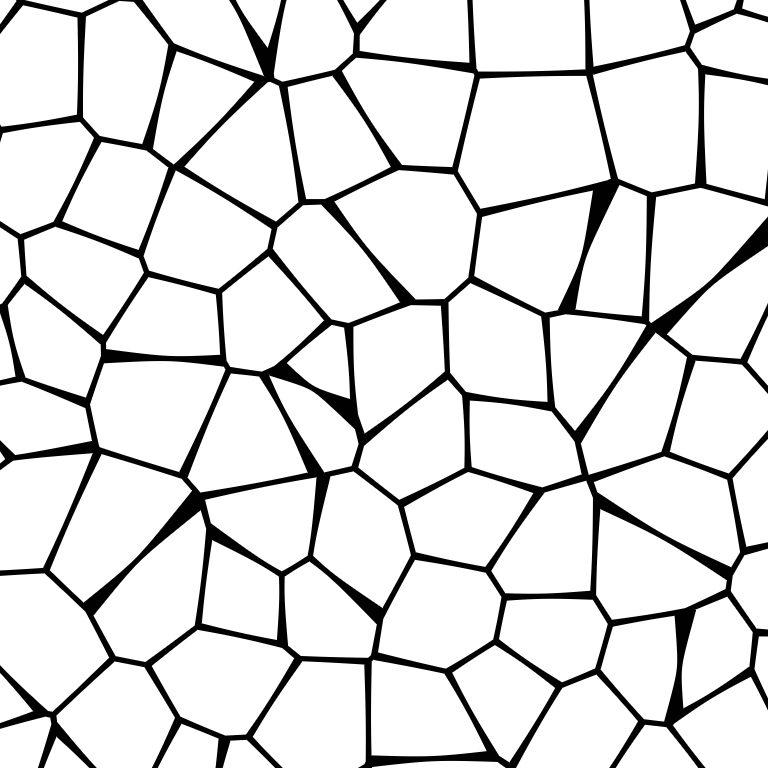
This pattern is drawn by a WebGL 1 fragment shader. Its source:

```glsl
precision highp float;

uniform vec2 u_resolution;

const float CELLS_ACROSS = 8.0;
const float CRACK_WIDTH = 0.055;  // narrowest crack, in cells
const float JITTER = 1.0;
const vec3 CRACK_COLOR = vec3(0.005);
const vec3 STONE_COLOR = vec3(1.0);

vec2 hash2(vec2 cell) {
    vec2 mixed = vec2(dot(cell, vec2(127.1, 311.7)), dot(cell, vec2(269.5, 183.3)));
    return fract(sin(mixed) * 43758.545);
}

vec2 seedPoint(vec2 cell, float jitter) {
    return cell + 0.5 + jitter * (hash2(cell) - 0.5);
}

// Offsets from p to its nearest (xy) and second nearest (zw) seed.
vec4 nearestSeeds(vec2 p, float jitter) {
    vec2 home = floor(p);
    vec2 first = vec2(8.0);
    vec2 second = vec2(8.0);
    for (int y = -2; y <= 2; y++) {
        for (int x = -2; x <= 2; x++) {
            vec2 offset = seedPoint(home + vec2(float(x), float(y)), jitter) - p;
            float d = dot(offset, offset);
            if (d < dot(first, first)) {
                second = first;
                first = offset;
            } else if (d < dot(second, second)) {
                second = offset;
            }
        }
    }
    return vec4(first, second);
}

// Signed distance to the crack outline, negative inside the crack.
// Cracks between close seeds flare into wedges.
float crackDistance(vec4 seeds, float width) {
    float d1 = max(length(seeds.xy), 0.0001);
    float d2 = max(length(seeds.zw), 0.0001);
    float slope = length(seeds.xy / d1 - seeds.zw / d2);
    return (d2 - d1 - width) / max(slope, 0.05);
}

// Share of a pixel lying outside the outline.
float coverage(float signedDistance, float pixel) {
    return clamp(signedDistance / pixel + 0.5, 0.0, 1.0);
}

void main() {
    float scale = CELLS_ACROSS / min(u_resolution.x, u_resolution.y);
    vec2 p = gl_FragCoord.xy * scale;
    vec4 seeds = nearestSeeds(p, JITTER);
    float stone = coverage(crackDistance(seeds, CRACK_WIDTH), scale);
    gl_FragColor = vec4(mix(CRACK_COLOR, STONE_COLOR, stone), 1.0);
}
```
